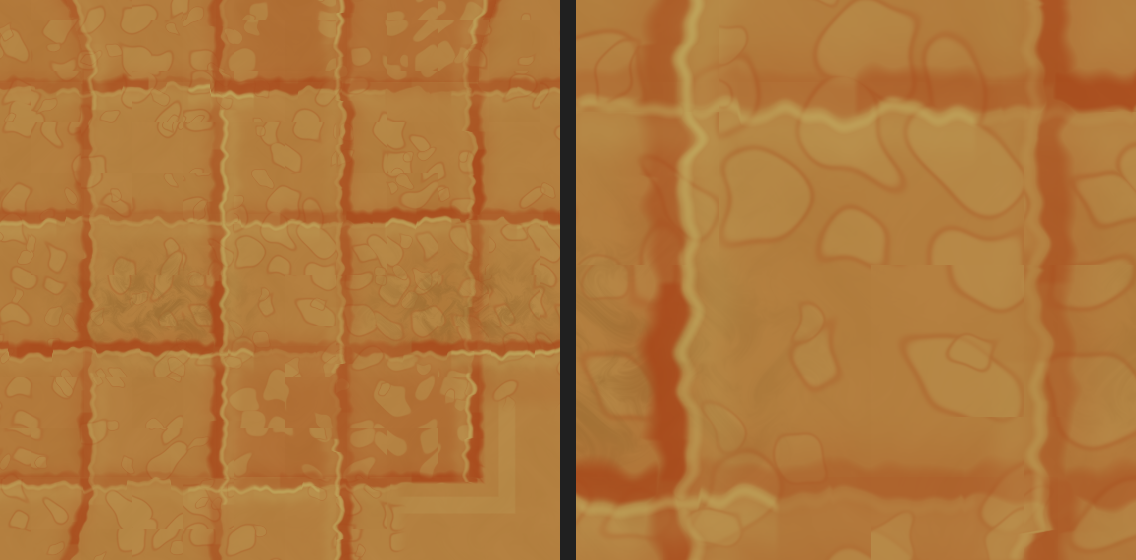
Left, the full canvas; right, a detail of the centre.
A Shadertoy shader for this texture:

```glsl
// Weathered ochre clay tiles with chipped rust-red grooves and pale flakes.

const vec3 CLAY = vec3(0.70, 0.49, 0.24);
const vec3 DARK_CLAY = vec3(0.69, 0.435, 0.205);
const vec3 PALE_CLAY = vec3(0.718, 0.545, 0.285);
const vec3 RUST = vec3(0.66, 0.285, 0.105);
const vec3 GLINT = vec3(0.76, 0.68, 0.38);
const vec3 SOOT = vec3(0.60, 0.42, 0.19);
const float TILE = 0.235;
const vec2 FIRST_JOINT = vec2(0.150, 0.148);

float hash(vec2 p) {
    return fract(sin(dot(p, vec2(127.1, 311.7))) * 4375.85);
}

// Layered sines along one axis, roughly -1 to 1.
float waves(float x, float phase) {
    return 0.5 * sin(x * 17.0 + phase) + 0.3 * sin(x * 31.0 + phase * 2.3)
         + 0.2 * sin(x * 53.0 + phase * 4.1);
}

// Random plateaus joined by short ramps.
float plateaus(float x, float seed) {
    float i = floor(x);
    float ramp = smoothstep(0.96, 1.0, fract(x));
    return mix(hash(vec2(i, seed)), hash(vec2(i + 1.0, seed)), ramp);
}

// Layered warped sines in the plane, roughly -1 to 1.
float mottling(vec2 p) {
    float sum = 0.0, weight = 0.5;
    for (int i = 0; i < 5; i++) {
        p += 0.7 * sin(p.yx * 1.3 + float(i));
        sum += weight * sin(p.x) * cos(p.y);
        p = mat2(1.2, 1.4, -1.4, 1.2) * p;
        weight *= 0.65;
    }
    return sum;
}

// Joint between tiles: x is its depth, y the lit lip beside it.
vec2 groove(float across, float along, float seed, float side) {
    float joint = floor(across + 0.5);
    float id = joint * 3.7 + seed;
    float chip = plateaus(along * 3.0 + id, id) - 0.5;
    float d = across - joint + 0.022 * waves(along, id) + 0.035 * chip;
    float halfWidth = 0.062 + 0.03 * chip + 0.018 * waves(along * 1.4, id + 2.0);
    float strength = mix(0.35, 1.0, plateaus(along * 2.0, id + 9.0));
    // Steep on the lit side, sloping on the other.
    float slope = d * side > 0.0 ? 0.6 : 0.05;
    float depth = strength * (1.0 - smoothstep(slope * halfWidth, halfWidth, abs(d)));
    depth = max(depth, 0.2 * exp(-pow(d / 0.10, 2.0)));
    float lip = exp(-pow((d - side * (halfWidth + 0.008)) / 0.018, 2.0));
    float glow = 0.35 * exp(-pow((d - side * 0.12) / 0.06, 2.0));
    return vec2(depth, max(lip, glow) * plateaus(along * 2.0 + 0.4, id + 5.0));
}

// Signed distance to scattered rounded flakes, one candidate per cell.
float flakes(vec2 p, float density) {
    p += 0.16 * sin(p.yx * 2.7 + vec2(0.0, 1.7)) + 0.06 * sin(p.yx * 7.1);
    vec2 cell = floor(p);
    float nearest = 1.0;
    for (int y = -1; y <= 1; y++)
    for (int x = -1; x <= 1; x++) {
        vec2 c = cell + vec2(x, y);
        if (hash(c + 4.3) > density) continue;
        vec2 center = c + 0.25 + 0.5 * vec2(hash(c), hash(c + 17.0));
        vec2 radius = 0.19 + 0.26 * vec2(hash(c + 31.0), hash(c + 47.0));
        vec2 q = abs(p - center) / radius;
        float norm = pow(dot(q * q, q) + 0.0001, 1.0 / 3.0);
        nearest = min(nearest, (norm - 1.0) * min(radius.x, radius.y));
    }
    return nearest;
}

// Pale flake fill with a fine darker rim.
vec3 addFlakes(vec3 color, float d, float amount) {
    color = mix(color, PALE_CLAY, 0.7 * amount * (1.0 - smoothstep(-0.02, 0.02, d)));
    return mix(color, DARK_CLAY, 0.85 * amount * exp(-pow(d / 0.028, 2.0)));
}

float band(float x, float lo, float hi) {
    return smoothstep(lo - 0.002, lo + 0.002, x) * (1.0 - smoothstep(hi - 0.002, hi + 0.002, x));
}

// Each tile's clay tint, with every third course darker.
vec3 tileColor(vec2 id, vec2 local) {
    float middle = step(0.5, id.x) * step(id.x, 2.5);
    float course = 1.0 - step(0.5, mod(id.y, 3.0));
    vec3 color = mix(CLAY, PALE_CLAY, hash(id + 2.0) * 0.45 - 0.1);
    color = mix(color, DARK_CLAY, course * mix(0.25, 1.0, middle));
    float rise = smoothstep(0.6, 1.0, local.y) + 0.5 * smoothstep(0.5, 1.0, 1.0 - local.x);
    return mix(color, PALE_CLAY, 0.35 * rise);
}

void mainImage(out vec4 fragColor, in vec2 fragCoord) {
    vec2 uv = fragCoord / iResolution.xy;

    // Outer joints splay slightly toward the top and bottom borders.
    float splay = smoothstep(0.38, 0.54, abs(uv.y - 0.5)) * smoothstep(0.2, 0.36, abs(uv.x - 0.5));
    vec2 p = (uv - FIRST_JOINT) / TILE;
    p.x -= 0.16 * splay * sign(uv.x - 0.5);
    vec3 color = tileColor(floor(p), fract(p));

    // Plain lower-right corner with mitred pale strips.
    float beyond = max(uv.x - 0.865, 0.138 - uv.y);
    float corner = smoothstep(-0.004, 0.004, beyond) * smoothstep(0.70, 0.73, uv.x)
                 * (1.0 - smoothstep(0.26, 0.30, uv.y));
    float plain = 1.0 - corner;
    color = mix(color, mix(CLAY, PALE_CLAY, 0.2), corner);
    color = mix(color, PALE_CLAY, 0.8 * corner * band(beyond, 0.025, 0.055));

    // Some square blocks are slipped, cutting flakes off along straight seams.
    vec2 block = floor(uv * 11.0 + 0.4);
    float slipped = step(0.55, hash(block + 6.0));
    vec2 slip = slipped * 0.03 * (vec2(hash(block), hash(block + 12.0)) - 0.5);
    color += plain * slipped * 0.012 * (hash(block + 21.0) - 0.5);
    color = addFlakes(color, flakes((uv + slip) * 15.0 + 3.0, 0.62), plain);
    color = addFlakes(color, flakes((uv - slip) * 27.0 + 40.0, 0.16), 0.8 * plain);

    // Grainy soot across the middle courses.
    float cloud = exp(-pow((uv.y - 0.45) / 0.085, 2.0)) * (0.5 + 0.5 * cos((uv.x - 0.28) * 11.4));
    color = mix(color, SOOT, 0.75 * cloud * smoothstep(-0.5, 0.7, mottling(uv * 70.0)));

    // Grooves, then their lit lips.
    float side = hash(vec2(floor(p.x + 0.5), 8.0)) < 0.5 ? -1.0 : 1.0;
    vec2 upright = groove(p.x, p.y, 1.0, side);
    vec2 level = groove(p.y, p.x, 20.0, -1.0);
    color = mix(color, RUST, 0.92 * plain * max(upright.x, level.x));
    color = mix(color, GLINT, 0.75 * plain * max(upright.y, level.y));

    color += 0.008 * mottling(uv * 30.0);
    fragColor = vec4(color, 1.0);
}
```
